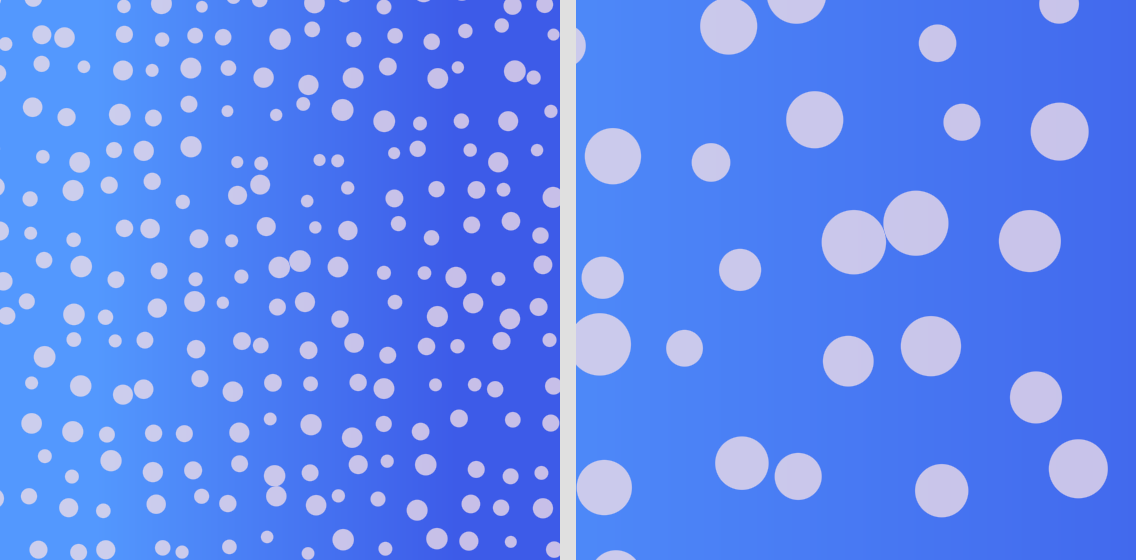
Left, the full canvas; right, a detail of the centre.
Reproduce this pattern procedurally as a WebGL 2 fragment shader.

```glsl
#version 300 es
precision highp float;
// Pale translucent dots scattered over a horizontal blue gradient.
// Each cell of a square grid holds one dot with a hashed offset and radius;
// neighbouring cells are searched so dots may cross cell borders.

uniform vec2 u_resolution;
out vec4 fragColor;

const float CELLS = 14.3; // grid cells per canvas height

vec3 hash3(vec2 cell) {
    vec3 p = fract(cell.xyx * vec3(0.1031, 0.1030, 0.0973));
    p += dot(p, p.yxz + 33.33);
    return fract((p.xxy + p.yzz) * p.zyx);
}

// Coverage of the dots at a point in grid units
float dotCoverage(vec2 point, float pixel) {
    vec2 home = floor(point);
    float coverage = 0.0;
    for (int y = -1; y <= 1; y++) {
        for (int x = -1; x <= 1; x++) {
            vec2 cell = home + vec2(x, y);
            vec3 random = hash3(cell + 57.0);
            vec2 center = cell + 0.5 + 0.56 * (random.xy - 0.5);
            float radius = mix(0.149, 0.28, random.z);
            float edge = length(point - center) - radius;
            coverage = max(coverage, clamp(0.5 - edge / pixel, 0.0, 1.0));
        }
    }
    return coverage;
}

void main() {
    vec2 uv = gl_FragCoord.xy / u_resolution;
    vec2 position = gl_FragCoord.xy / u_resolution.y;

    // Background with flat bands at both ends
    vec3 skyBlue = vec3(0.325, 0.595, 0.995);
    vec3 royalBlue = vec3(0.238, 0.355, 0.91);
    float blend = clamp((uv.x - 0.175) / 0.645, 0.0, 1.0);
    vec3 color = mix(skyBlue, royalBlue, blend);

    // Dots let a little of the gradient through
    vec3 blush = vec3(0.96, 0.88, 0.91);
    float pixel = 1.2 * CELLS / u_resolution.y;
    float coverage = dotCoverage(position * CELLS + vec2(0.6, 0.11), pixel);
    color = mix(color, blush, 0.75 * coverage);

    fragColor = vec4(color, 1.0);
}
```
